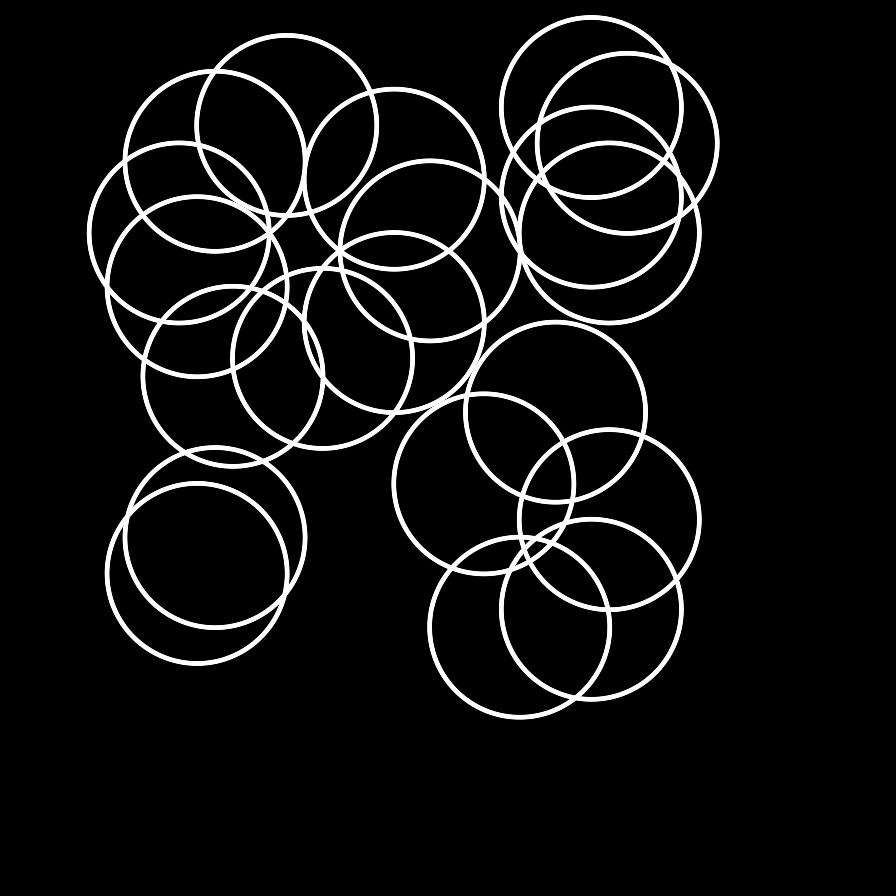
A WebGL 2 fragment shader for this background:

```glsl
#version 300 es
precision highp float;
// Thin white circle outlines of one size, scattered in four loose clusters on black.

uniform vec2 u_resolution;
out vec4 fragColor;

#define RADIUS 0.1005
#define LINE_WIDTH 0.0054
#define GRID_STEP 0.02
#define JITTER 0.03
#define BACKGROUND vec3(0.0)
#define LINE_COLOR vec3(1.0)

const float TAU = 6.2831853;

float hash(vec2 p) {
    return fract(sin(dot(p, vec2(127.1, 311.7))) * 43758.5453);
}

// Distance to the nearest outline in a cluster whose circle centres
// lie around an ellipse, jittered and snapped to a fine grid.
float cluster(vec2 p, vec2 middle, vec2 spread, int count, float phase, float jitter) {
    float nearest = 1.0;
    for (int i = 0; i < count; i++) {
        float angle = phase + TAU * float(i) / float(count);
        vec2 key = vec2(float(i), phase);
        vec2 offset = vec2(hash(key), hash(key + 17.3)) - 0.5;
        vec2 center = middle + spread * vec2(cos(angle), sin(angle)) + jitter * offset;
        center = floor(center / GRID_STEP + 0.5) * GRID_STEP;
        nearest = min(nearest, abs(length(p - center) - RADIUS));
    }
    return nearest;
}

void main() {
    float side = min(u_resolution.x, u_resolution.y);
    vec2 p = gl_FragCoord.xy / side;
    float pixel = 1.0 / side;

    // Large ring, narrow column, tall ring and a close pair
    float d = cluster(p, vec2(0.325, 0.715), vec2(0.14, 0.125), 9, 1.48, JITTER);
    d = min(d, cluster(p, vec2(0.675, 0.81), vec2(0.025, 0.07), 4, 0.35, 0.0));
    d = min(d, cluster(p, vec2(0.615, 0.41), vec2(0.07, 0.12), 5, 1.48, JITTER));
    d = min(d, cluster(p, vec2(0.23, 0.38), vec2(0.01, 0.02), 2, 1.05, 0.0));

    // Crisp stroke with a one-pixel smooth edge
    float halfWidth = 0.5 * LINE_WIDTH;
    float ink = 1.0 - smoothstep(halfWidth - 0.5 * pixel, halfWidth + 0.5 * pixel, d);
    fragColor = vec4(mix(BACKGROUND, LINE_COLOR, ink), 1.0);
}
```
